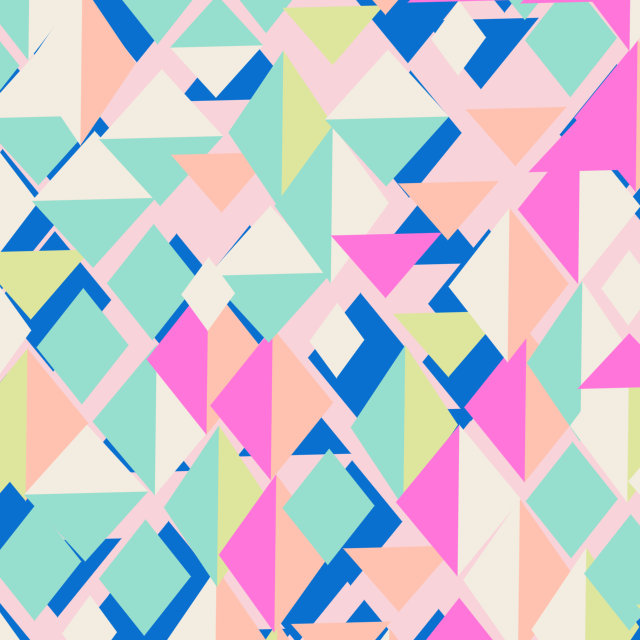
Write a Shadertoy shader that draws this pattern.

```glsl
// Flat cut-paper collage of two-tone diamonds and triangles over blue shards on pink.
// A staggered, jittered lattice is walked three times: shards, main shapes, accents.
// Each cell hashes its own position, size, kind and colours.

#define CELL vec2(0.095, 0.23)   // column pitch and row pitch
#define JITTER vec2(0.034, 0.05) // scatter of the centres
#define SKEW vec2(0.012, 0.025)  // lean of upright and level axes
#define SHARD_SHARE 0.70
#define ACCENT_SHARE 0.17

const vec3 PINK    = vec3(0.973, 0.827, 0.855);
const vec3 CREAM   = vec3(0.953, 0.925, 0.878);
const vec3 PEACH   = vec3(1.000, 0.761, 0.690);
const vec3 MINT    = vec3(0.590, 0.870, 0.805);
const vec3 LIME    = vec3(0.870, 0.900, 0.620);
const vec3 MAGENTA = vec3(1.000, 0.460, 0.855);
const vec3 BLUE    = vec3(0.040, 0.440, 0.815);

// Left and right halves of the upright diamonds
const vec3 LEFT[8]  = vec3[8](MINT, CREAM, MAGENTA, LIME, MAGENTA, CREAM, MAGENTA, MINT);
const vec3 RIGHT[8] = vec3[8](LIME, PEACH, PEACH, PEACH, CREAM, LIME, PEACH, CREAM);
const vec3 FLAT[4]  = vec3[4](PEACH, LIME, MAGENTA, PEACH);

vec3 hash3(vec2 id, float salt) {
    vec3 p = fract(vec3(id.xyx + salt * 17.3) * vec3(0.1031, 0.1030, 0.0973));
    p += dot(p, p.yxz + 33.33);
    return fract((p.xxy + p.yzz) * p.zyx);
}

// Signed distance to a diamond with half extents r
float diamond(vec2 p, vec2 r) {
    return (abs(p.x) / r.x + abs(p.y) / r.y - 1.0) * r.x * r.y / length(r);
}

// Triangle pointing up (dir = 1) or down (dir = -1), centred on its mid height
float triangle(vec2 p, vec2 r, float dir) {
    p.y = p.y * dir + 0.5 * r.y;
    return max(diamond(p, r), -p.y);
}

float cover(float d) {
    float px = 0.75 / iResolution.y;
    return 1.0 - smoothstep(-px, px, d);
}

void paint(inout vec3 col, vec3 ink, float d) {
    col = mix(col, ink, cover(d));
}

// Blue shards slipped out sideways from under the shapes
void drawShard(inout vec3 col, vec2 q, vec2 id) {
    vec3 a = hash3(id, 3.0), b = hash3(id, 4.0);
    if (a.x > SHARD_SHARE) return;
    q -= vec2(a.y < 0.65 ? 0.036 : -0.032, -0.026);
    vec2 r = vec2(0.088, 0.108) * mix(0.85, 1.1, b.x);
    float d = b.y < 0.28 ? triangle(q, r * 1.1, b.z < 0.5 ? 1.0 : -1.0) : diamond(q, r);
    paint(col, BLUE, d);
}

// Main shapes: split diamonds, plain diamonds and triangles
void drawShape(inout vec3 col, vec2 q, vec2 id) {
    vec3 a = hash3(id, 5.0), b = hash3(id, 6.0);
    float kind = a.x;
    if (kind < 0.42) {
        int pair = int(a.y * 8.0);
        vec2 r = mix(vec2(0.083, 0.127), vec2(0.102, 0.116), b.x);
        paint(col, mix(RIGHT[pair], LEFT[pair], cover(q.x)), diamond(q, r));
    } else if (kind < 0.61) {
        bool creamTop = a.y < 0.7;
        vec3 top = creamTop ? CREAM : MINT, bottom = creamTop ? MINT : CREAM;
        vec2 r = vec2(0.097, 0.107) * (creamTop ? 1.0 : 0.75);
        paint(col, mix(top, bottom, cover(q.y)), diamond(q, r));
    } else if (kind < 0.78) {
        paint(col, a.y < 0.85 ? MINT : MAGENTA, diamond(q, vec2(0.072, 0.091)));
    } else if (kind < 0.94) {
        vec2 r = vec2(0.092, 0.106) * mix(0.85, 1.05, b.x);
        paint(col, FLAT[int(a.y * 4.0)], triangle(q, r, -1.0));
    } else {
        paint(col, CREAM, diamond(q, vec2(0.043, 0.059)));
    }
}

// Small pieces laid on top where diamonds meet
void drawAccent(inout vec3 col, vec2 q, vec2 id) {
    vec3 a = hash3(id, 7.0);
    if (a.x > ACCENT_SHARE) return;
    q.y -= 0.1;
    if (a.y < 0.7) paint(col, MAGENTA, triangle(q, vec2(0.08, 0.085), 1.0));
    else if (a.y < 0.85) paint(col, MAGENTA, triangle(q, vec2(0.06, 0.06), -1.0));
    else paint(col, CREAM, diamond(q, vec2(0.042, 0.058)));
}

void mainImage(out vec4 fragColor, in vec2 fragCoord) {
    vec2 p = fragCoord / iResolution.y;
    float column = floor(p.x / CELL.x);
    vec3 col = PINK;

    for (int pass = 0; pass < 3; pass++)
    for (int i = -2; i <= 2; i++)
    for (int j = -1; j <= 1; j++) {
        float x = column + float(i);
        float stagger = 0.5 * mod(x, 2.0);
        float y = floor(p.y / CELL.y - stagger) + float(j);
        vec2 id = vec2(x, y) + 40.0;
        vec2 centre = (vec2(x, y + stagger) + 0.5) * CELL;
        vec2 q = p - centre - (hash3(id, 1.0).xy - 0.5) * JITTER;
        q -= SKEW * q.yx;
        if (pass == 0) drawShard(col, q, id);
        else if (pass == 1) drawShape(col, q, id);
        else drawAccent(col, q, id);
    }
    fragColor = vec4(col, 1.0);
}
```
